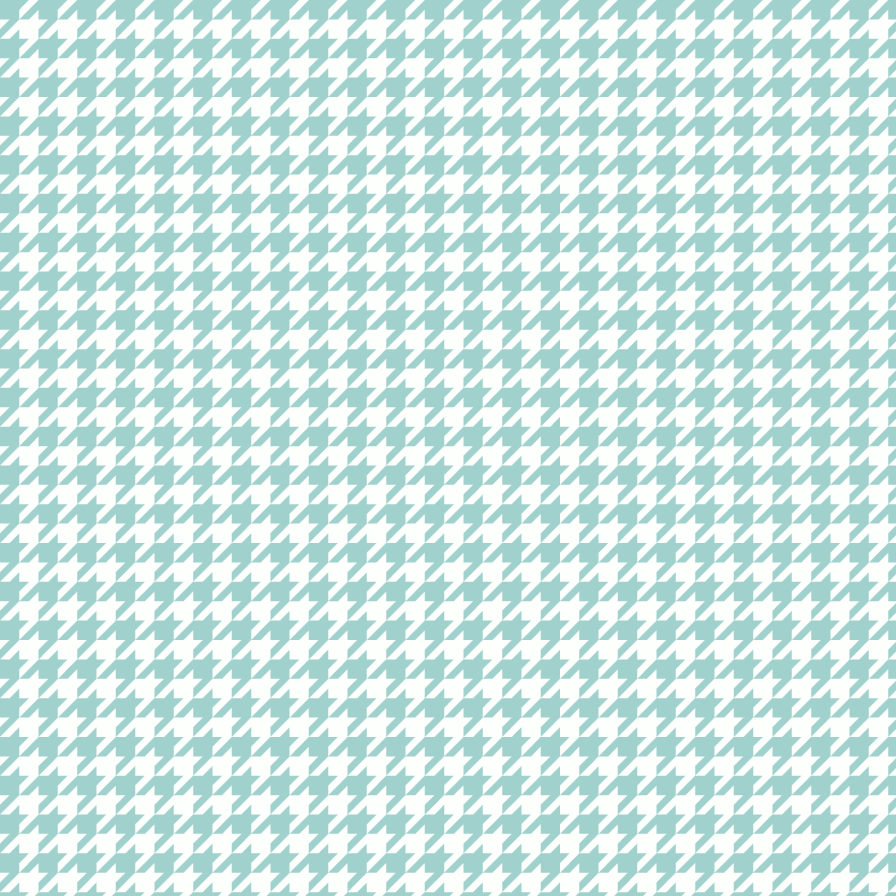
Give the GLSL for this pattern, as a WebGL 1 fragment shader.

```glsl
precision highp float;
// Houndstooth check in pale teal and white, woven from two-tone threads.

uniform vec2 u_resolution;

const vec2 REPEATS = vec2(23.2, 23.1);   // checks across and down
const vec3 TEAL = vec3(0.63, 0.82, 0.805);
const vec3 WHITE = vec3(0.99, 1.0, 0.99);
const int SAMPLES = 4;                   // smoothing samples per axis
const float FILTER_WIDTH = 1.25;         // smoothing width in output pixels

// 1 in the first half of every unit, 0 in the second.
float halfBand(float x) {
  return 1.0 - step(0.5, fract(x));
}

// Teal amount at a point where one unit spans one check.
float houndstooth(vec2 cell) {
  float warp = halfBand(cell.x);
  float weft = 1.0 - halfBand(cell.y);
  // The diagonal twill decides which thread lies on top.
  float twill = halfBand(2.0 * (cell.x - cell.y));
  return mix(warp, weft, twill);
}

// Average of the weave over a small square footprint.
float smoothWeave(vec2 cell, vec2 footprint) {
  float total = 0.0;
  for (int j = 0; j < SAMPLES; j++) {
    for (int i = 0; i < SAMPLES; i++) {
      vec2 offset = (vec2(float(i), float(j)) + 0.5) / float(SAMPLES) - 0.5;
      total += houndstooth(cell + offset * footprint);
    }
  }
  return total / float(SAMPLES * SAMPLES);
}

void main() {
  vec2 uv = gl_FragCoord.xy / u_resolution;
  // Checks are counted from the top left corner.
  vec2 cell = (uv - vec2(0.0, 1.0)) * REPEATS;
  vec2 footprint = FILTER_WIDTH * REPEATS / u_resolution;
  float teal = smoothWeave(cell, footprint);
  gl_FragColor = vec4(mix(WHITE, TEAL, teal), 1.0);
}
```
